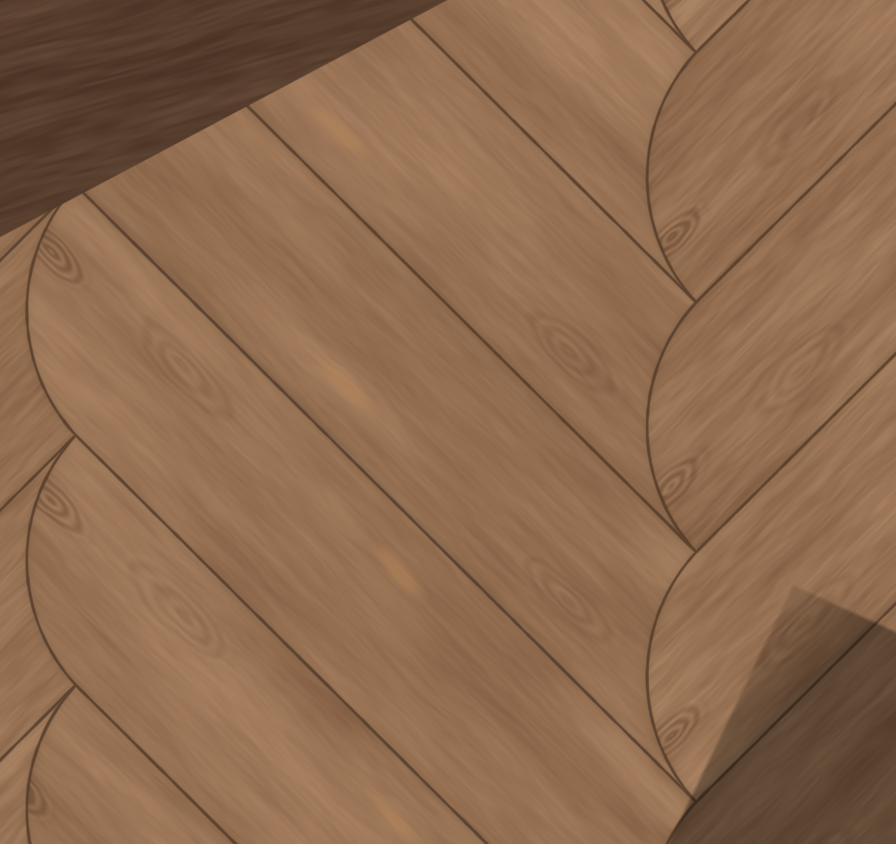
Write a Shadertoy shader that draws this pattern.

```glsl
const float COLUMN = 0.735;      // spacing of the curved seams
const float ROW = 0.296;         // spacing of the joints along a seam
const float BULGE = 0.058;       // depth of the rounded plank end
const float FIRST_SEAM = 0.0898;
const float ODD_TIP = 0.2196;
const float EVEN_TIP = 0.0622;
const float SLOPE = (EVEN_TIP + 3.0 * ROW - ODD_TIP) / COLUMN;
const float RADIUS = (0.25 * ROW * ROW + BULGE * BULGE) / (2.0 * BULGE);

struct Plank { vec2 uv; vec2 cell; float flip; float edge; };

float hash(vec2 p) {
    vec3 h = fract(p.xyx * 0.1031);
    h += dot(h, h.yzx + 33.33);
    return fract((h.x + h.y) * h.z);
}

float noise(vec2 p) {
    vec2 i = floor(p), f = fract(p);
    f = f * f * (3.0 - 2.0 * f);
    return mix(mix(hash(i), hash(i + vec2(1, 0)), f.x),
               mix(hash(i + vec2(0, 1)), hash(i + vec2(1, 1)), f.x), f.y);
}

float fbm(vec2 p) {
    float sum = 0.0, amp = 0.533;
    for (int i = 0; i < 4; i++) {
        sum += amp * noise(p);
        p = p * 2.03 + 19.7;
        amp *= 0.5;
    }
    return sum;
}

float seamX(float column) { return FIRST_SEAM + (column - 1.0) * COLUMN; }
float seamTip(float column) { return mod(column, 2.0) < 0.5 ? EVEN_TIP : ODD_TIP; }

// Signed distance to a scalloped seam, negative inside the bulges
float seamDistance(vec2 p, float column) {
    float y = (fract((p.y - seamTip(column)) / ROW) - 0.5) * ROW;
    float x = p.x - seamX(column) + BULGE - RADIUS;
    return length(vec2(min(x, 0.0), y)) - RADIUS;
}

// Plank cell, grain coordinates (along, across) and distance to its outline
Plank findPlank(vec2 p) {
    float column = floor((p.x - FIRST_SEAM) / COLUMN) + 1.0;
    float nextSeam = seamDistance(p, column + 1.0);
    float edge = min(abs(seamDistance(p, column)), abs(nextSeam));
    if (nextSeam < 0.0) column += 1.0;

    bool odd = mod(column, 2.0) > 0.5;
    float side = odd ? 1.0 : -1.0;
    vec2 q = p - vec2(seamX(column), seamTip(column));
    float v = (q.y - side * SLOPE * q.x) / ROW;
    float row = floor(v);
    v -= row;
    float flip = odd ? floor(mod(row, 4.0) / 2.0) : 1.0;
    vec2 dir = normalize(vec2(1.0, side * SLOPE));
    q.y -= (odd ? row : row + 1.0) * ROW;
    float across = ROW * dir.x;
    edge = min(edge, min(v, 1.0 - v) * across);
    return Plank(vec2(dot(q, dir), mix(v, 1.0 - v, flip) * across), vec2(column, row), flip, edge);
}

// Nested growth rings fading out from a centre
float rings(vec2 uv, vec2 center, vec2 size, float wobble) {
    float d = length((uv - center) / size) + 0.7 * (wobble - 0.5);
    return (0.5 + 0.5 * cos(d * 17.0)) * (1.0 - smoothstep(0.5, 1.25, d));
}

vec3 oak(Plank plank) {
    vec2 uv = plank.uv;
    vec2 g = uv + 13.0 * vec2(hash(plank.cell + 40.0), hash(plank.cell + 71.0));
    bool odd = mod(plank.cell.x, 2.0) > 0.5;
    float wobble = fbm(g * vec2(9.0, 28.0));
    g.y += 0.012 * (wobble - 0.5);

    float broad = fbm(g * vec2(3.5, 17.0));
    float streak = fbm(g * vec2(10.0, 110.0));
    float fibre = noise(g * vec2(34.0, 310.0));
    float contrast = odd ? 0.45 : 0.75;
    float tone = 0.57 + 1.1 * (broad - 0.5) + contrast * (streak - 0.5) + 0.5 * contrast * (fibre - 0.5);

    // Cathedral figure and the dark end knot
    float ovalAt = odd && plank.flip > 0.5 ? 0.97 : 0.24;
    tone -= 0.32 * rings(uv, vec2(ovalAt, 0.062), vec2(0.09, 0.027), wobble);
    tone -= 0.75 * rings(uv, vec2(0.035, 0.076), vec2(0.055, 0.020), wobble);
    vec3 color = mix(vec3(0.525, 0.38, 0.272), vec3(0.65, 0.5, 0.372), clamp(tone, -0.3, 1.2));

    // Pale fleck
    float fleck = length((uv - vec2(0.595, 0.056)) / vec2(0.055, 0.013)) + wobble - 0.5;
    return mix(color, vec3(0.71, 0.53, 0.365), 0.55 * (1.0 - smoothstep(0.2, 1.0, fleck)));
}

vec3 darkBoard(vec2 p) {
    vec2 g = vec2(dot(p, vec2(0.96, -0.28)), dot(p, vec2(0.28, 0.96)));
    g.y += 0.01 * noise(g * vec2(7.0, 12.0));
    float tone = 0.5 + 0.9 * (fbm(g * vec2(5.0, 75.0)) - 0.5) + 0.4 * (noise(g * vec2(26.0, 270.0)) - 0.5);
    return mix(vec3(0.27, 0.18, 0.13), vec3(0.395, 0.29, 0.215), tone);
}

// Cast shadow with a corner, deepening towards the lower right
float shadow(vec2 p, float px) {
    vec2 q = p - vec2(0.939, 0.691);
    float inside = min((q.x + 0.482 * q.y) * 0.9, (q.y - 0.455 * q.x) * 0.91);
    float depth = mix(0.13, 0.37, smoothstep(-0.13, 0.02, p.x + p.y - 1.773));
    return depth * smoothstep(-px, 0.004 + px, inside);
}

void mainImage(out vec4 fragColor, in vec2 fragCoord) {
    float px = 1.0 / iResolution.y;
    vec2 p = vec2(fragCoord.x, iResolution.y - fragCoord.y) * px;

    Plank plank = findPlank(p);
    vec3 color = oak(plank);

    // Grooves with a faint soft border
    float width = 0.0013 + 0.0007 * noise(p * 90.0);
    float groove = 1.0 - smoothstep(width - px, width + px, plank.edge);
    color *= 1.0 - 0.09 * exp(-plank.edge * 220.0);
    color = mix(color, vec3(0.33, 0.235, 0.165), 0.85 * groove);
    color *= 1.0 - shadow(p, px);

    float board = dot(p - vec2(0.0, 0.281), vec2(-0.468, -0.883));
    color = mix(color, darkBoard(p), smoothstep(-px, px, board));
    fragColor = vec4(color, 1.0);
}
```
